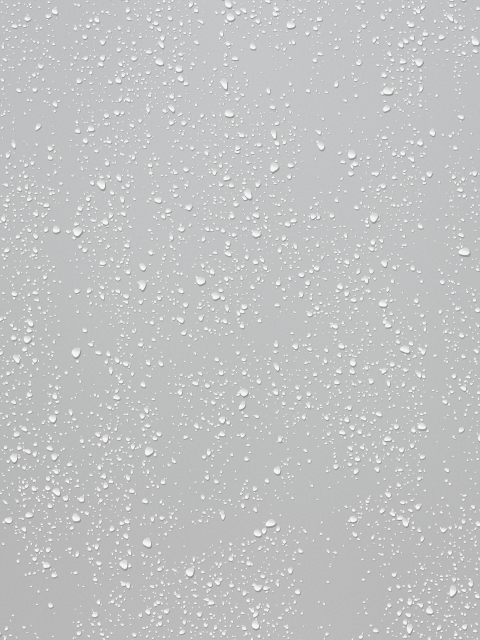
A WebGL 2 fragment shader for this texture:

```glsl
#version 300 es
precision highp float;

uniform vec2 u_resolution;
out vec4 fragColor;

vec3 hash3(vec2 cell, float seed) {
    uvec3 v = uvec3(ivec3(vec3(cell, seed)) + 4096);
    v = v * 1664525u + 1013904223u;
    v.x += v.y * v.z; v.y += v.z * v.x; v.z += v.x * v.y;
    v ^= v >> 16u;
    v.x += v.y * v.z; v.y += v.z * v.x; v.z += v.x * v.y;
    return vec3(v >> 8u) / 16777216.0;
}

float cornerSlope(vec2 cell, vec2 offset, float seed) {
    float angle = 6.2832 * hash3(cell, seed).x;
    return dot(vec2(cos(angle), sin(angle)), offset);
}

float gradientNoise(vec2 p, float seed) {
    vec2 i = floor(p), f = p - i;
    vec2 u = f * f * f * (f * (f * 6.0 - 15.0) + 10.0);
    vec2 e = vec2(1.0, 0.0);
    float low = mix(cornerSlope(i, f, seed), cornerSlope(i + e, f - e, seed), u.x);
    float high = mix(cornerSlope(i + e.yx, f - e.yx, seed),
                     cornerSlope(i + 1.0, f - 1.0, seed), u.x);
    return mix(low, high, u.y);
}

float segmentDistance(vec2 p, vec2 a, vec2 b) {
    vec2 ab = b - a;
    return length(p - a - ab * clamp(dot(p - a, ab) / dot(ab, ab), 0.0, 1.0));
}

// Local share of drops: patches and columns, thinned along dry streaks
float wetness(vec2 p) {
    float patches = gradientNoise(p * vec2(5.0, 4.0), 11.0);
    float columns = gradientNoise(p * vec2(26.0, 3.0), 12.0);
    float wet = smoothstep(-0.5, 0.2, patches * 0.9 + columns * 0.6);
    float lowStreak = segmentDistance(p, vec2(0.36, 0.19), vec2(0.80, 0.34));
    float midStreak = segmentDistance(p, vec2(0.36, 0.57), vec2(0.62, 0.66));
    float rightStreak = segmentDistance(p, vec2(0.905, 0.30), vec2(0.905, 1.4));
    wet *= mix(0.12, 1.0, smoothstep(0.012, 0.04, lowStreak));
    wet *= mix(0.3, 1.0, smoothstep(0.01, 0.05, midStreak));
    return wet * mix(0.2, 1.0, smoothstep(0.012, 0.03, rightStreak));
}

// Signed distance to a wobbly, slightly tapered drop
float dropDistance(vec2 p, float radius, float stretch, float tilt, float phase) {
    float c = cos(tilt), s = sin(tilt);
    vec2 q = mat2(c, s, -s, c) * p / radius;
    q *= vec2(sqrt(stretch), inversesqrt(stretch));
    q.x *= 1.0 + 0.2 * q.y * sin(phase);
    float angle = atan(q.y, q.x + 1e-5);
    float edge = 1.0 + 0.09 * sin(2.0 * angle + phase) + 0.08 * sin(3.0 * angle - phase);
    return (length(q) - edge) * radius;
}

float coverage(float d, float soft) {
    return smoothstep(soft, -soft, d);
}

// One jittered grid of drops, each with a shadow under its lower edge
vec3 addDrops(vec3 colour, vec2 p, float cells, float chance, vec2 radii,
              float soft, float seed) {
    vec2 home = floor(p * cells);
    for (int y = -1; y <= 1; y++) {
        for (int x = -1; x <= 1; x++) {
            vec2 cell = home + vec2(x, y);
            vec3 place = hash3(cell, seed);
            vec3 form = hash3(cell, seed + 1.0);
            vec2 centre = (cell + 0.5 + 0.8 * (place.xy - 0.5)) / cells;
            if (place.z > chance * wetness(centre)) continue;

            float radius = mix(radii.x, radii.y, form.x * form.x);
            float stretch = mix(0.8, 1.75, form.y * form.y);
            float tilt = (form.z - 0.5) * 1.3;
            float phase = 6.2832 * fract(form.z * 17.0 + form.x);
            vec2 local = p - centre;
            vec2 fall = radius * vec2(0.16, -0.38);
            float body = dropDistance(local, radius, stretch, tilt, phase);
            float shade = dropDistance(local - fall, radius * 1.05, stretch, tilt, phase);

            float lit = smoothstep(0.8, -0.4, (local.y + 0.3 * local.x) / radius);
            vec3 water = vec3(mix(0.84, 0.96, lit));
            colour = mix(colour, vec3(0.55), 0.85 * coverage(shade, soft));
            colour = mix(colour, water, coverage(body, soft));
        }
    }
    return colour;
}

// Painted sheet: soft light from above, dimmer sides, faint grain
vec3 sheet(vec2 p, float height) {
    float up = p.y / height;
    float side = abs(p.x - 0.52) * 2.0;
    float tone = 0.735 + 0.035 * smoothstep(0.0, 0.9, up) - 0.018 * side * side;
    tone += 0.012 * gradientNoise(p * vec2(3.0, 1.5), 21.0);
    tone += 0.012 * gradientNoise(p * 170.0, 22.0);
    return vec3(tone) + vec3(-0.006, 0.002, 0.005) * up;
}

void main() {
    vec2 p = gl_FragCoord.xy / u_resolution.x;
    float soft = 0.7 / u_resolution.x;
    vec3 colour = sheet(p, u_resolution.y / u_resolution.x);
    colour = addDrops(colour, p, 84.0, 0.75, vec2(0.0015, 0.0030), soft, 31.0);
    colour = addDrops(colour, p, 46.0, 0.72, vec2(0.0028, 0.0056), soft, 41.0);
    colour = addDrops(colour, p, 22.0, 0.42, vec2(0.0050, 0.0094), soft, 51.0);
    fragColor = vec4(colour, 1.0);
}
```
